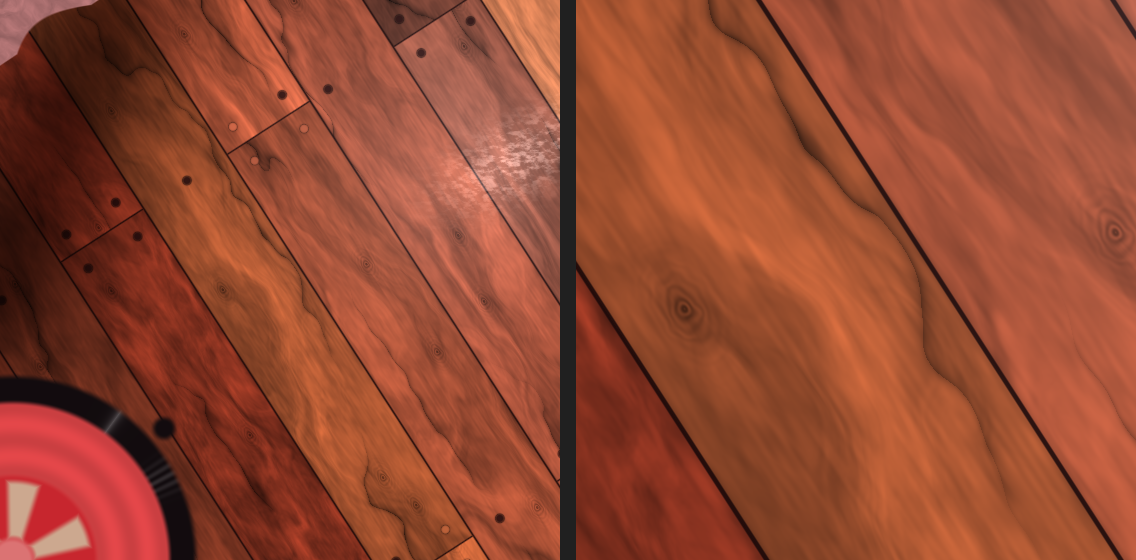
Left, the full canvas; right, a detail of the centre.
This texture is drawn by a Shadertoy shader. Its source:

```glsl
const float PLANK_WIDTH = 0.177;
const float PLANK_LENGTH = 1.62;

// Base tone of each row of planks, left to right
const vec3 ROW_TONE[8] = vec3[8](
    vec3(0.42, 0.18, 0.12), vec3(0.47, 0.21, 0.14), vec3(0.47, 0.18, 0.12), vec3(0.62, 0.32, 0.19),
    vec3(0.59, 0.29, 0.20), vec3(0.60, 0.30, 0.22), vec3(0.54, 0.30, 0.24), vec3(0.72, 0.43, 0.29));

float hash(vec2 p) {
    vec3 q = fract(p.xyx * 0.1031);
    q += dot(q, q.yzx + 33.33);
    return fract((q.x + q.y) * q.z);
}

float noise(vec2 p) {
    vec2 i = floor(p), f = fract(p);
    f = f * f * (3.0 - 2.0 * f);
    return mix(mix(hash(i), hash(i + vec2(1, 0)), f.x),
               mix(hash(i + vec2(0, 1)), hash(i + vec2(1, 1)), f.x), f.y);
}

float fbm(vec2 p) {
    float sum = 0.0, amp = 0.53;
    for (int i = 0; i < 4; i++) {
        sum += amp * noise(p);
        p = p * 2.03 + 17.7;
        amp *= 0.5;
    }
    return sum;
}

float segmentDistance(vec2 p, vec2 a, vec2 b) {
    vec2 d = b - a;
    return length(p - a - d * clamp(dot(p - a, d) / dot(d, d), 0.0, 1.0));
}

float fill(float d, float blur) { return 1.0 - smoothstep(-blur, blur, d); }

// Grain of one plank; q = (along, across)
vec3 grain(vec3 tone, vec2 q, float seed, float curly) {
    vec2 s = q + seed * vec2(37.3, 23.1);
    float warp = fbm(s * vec2(3.5, 9.0));
    float bands = fbm(vec2(s.x * 2.5, s.y * 34.0 + warp * 7.0));
    float fibres = noise(s * vec2(16.0, 330.0)) + noise(s * vec2(60.0, 210.0)) - 1.0;
    float curl = fbm(s * vec2(26.0, 60.0) + warp * 6.0) - 0.5;
    float light = 1.0 + 0.75 * (bands - 0.5) + 0.10 * fibres + (0.12 + 0.7 * curly) * curl;
    // Dark wandering vein with a soft stain on one side
    float vein = q.y / PLANK_WIDTH - 0.25 - 0.5 * seed + 1.1 * (fbm(s * vec2(4.0, 6.0)) - 0.5);
    float strength = smoothstep(0.35, 0.6, noise(s * vec2(5.0, 2.0)));
    light -= strength * (0.32 * exp(-abs(vein) * 50.0) + 0.2 * exp(-abs(vein) * 6.0) * step(0.0, vein));
    return pow(tone, vec3(1.0, 1.03, 1.05)) * light;
}

vec3 floorBoards(vec2 p, float px) {
    float along = dot(p, vec2(0.5432, 0.8396));
    float across = dot(p, vec2(0.8396, -0.5432)) - 0.0131;
    float row = floor(across / PLANK_WIDTH);
    float v = across - row * PLANK_WIDTH;
    bool odd = mod(row, 2.0) > 0.5;
    float u = along - (odd ? 0.452 : 1.262);
    float part = floor(u / PLANK_LENGTH);
    float joint = u - PLANK_LENGTH * round(u / PLANK_LENGTH);
    float side = min(v, PLANK_WIDTH - v);
    float seed = hash(vec2(row, part) + 41.0);

    vec3 tone = ROW_TONE[int(clamp(row + 3.0, 0.0, 7.0))];
    if (odd == (part < 0.0)) tone *= row > 2.0 ? 0.75 : 1.18;
    vec2 q = vec2(along, v);

    // Knots bend the grain around them
    float knotShade = 0.0;
    for (float i = 0.0; i < 4.0; i++) {
        vec2 key = vec2(row * 7.0 + i, part + 60.0);
        vec2 d = q - vec2(0.1 + 0.35 * (i + hash(key)), PLANK_WIDTH * (0.2 + 0.6 * hash(key + 9.0)));
        float r = length(d * vec2(0.6, 1.0));
        q.y += 0.5 * d.y * exp(-r * 60.0);
        knotShade += exp(-r * 130.0) * (0.5 + 0.25 * sin(r * 1400.0 + 4.0 * noise(d * 150.0)));
    }
    vec3 col = grain(tone, q, seed, row == -1.0 ? 0.8 : 0.1) * (1.0 - 0.7 * min(knotShade, 1.0));

    // Nail plugs in pairs at the ends, single ones midway
    float plug = length(vec2(abs(joint), side) - 0.036);
    float middle = length(vec2(0.81 - abs(joint), v - PLANK_WIDTH * mix(0.2, 0.6, seed)));
    float pale = step(0.6, hash(vec2(row * 4.0 + sign(joint), step(v, PLANK_WIDTH * 0.5)) + 80.0));
    vec3 plugTone = mix(vec3(0.14, 0.05, 0.05), tone * 1.15, pale * step(plug, middle));
    float plugDist = min(plug, middle);
    col = mix(col, plugTone, 0.9 * fill(plugDist - 0.0075, 0.0012 + px));
    col *= 1.0 - 0.4 * exp(-abs(plugDist - 0.008) * 900.0);

    // Seams
    col *= 1.0 - 0.25 * exp(-side * 350.0);
    float seam = max(fill(side - 0.0014, px), fill(abs(joint) - 0.0012, px));
    return mix(col, vec3(0.10, 0.03, 0.03), 0.9 * seam);
}

// Spoked red wheel over a dark tyre; color and coverage
void wheel(inout vec3 col, vec2 p) {
    vec2 c = p - vec2(0.022, 1.0);
    float r = length(c), angle = atan(-c.y, c.x);
    float tyre = min(r - 0.328, length(p - vec2(0.293, 0.765)) - 0.019);
    float ribs = smoothstep(0.16, 0.0, abs(angle - 0.5)) * (0.5 + 0.5 * sin(angle * 130.0));
    vec3 rubber = vec3(0.07, 0.045, 0.055) + 0.12 * ribs + 0.25 * exp(-abs(angle - 0.94) * 50.0);
    col = mix(col, rubber, fill(tyre, 0.007));

    vec3 red = vec3(0.87, 0.27, 0.28) * (0.97 + 0.06 * sin(r * 110.0));
    red = mix(red, vec3(0.78, 0.15, 0.18), fill(r - 0.15, 0.006));
    float spokeAngle = mod(angle - 0.38 + 0.5236, 1.0472) - 0.5236;
    float spoke = max(abs(spokeAngle) * r - 0.006 - 0.16 * r, abs(r - 0.09) - 0.05);
    red = mix(red, vec3(0.80, 0.66, 0.56), fill(spoke, 0.007));
    red = mix(red, vec3(0.86, 0.45, 0.45), fill(r - 0.038, 0.008));
    col = mix(col, red, fill(r - 0.281, 0.006));
}

void mainImage(out vec4 fragColor, in vec2 fragCoord) {
    float px = 1.0 / iResolution.y;
    vec2 p = vec2(fragCoord.x, iResolution.y - fragCoord.y) * px;
    vec3 col = floorBoards(p, px);

    // Shadow on the left, soft haze and scuffed glare on the right
    float shadow = segmentDistance(p, vec2(0.0, 0.5), vec2(0.18, 0.05));
    col *= 1.0 - vec3(0.62, 0.70, 0.74) * exp(-shadow * shadow / 0.028);
    vec2 h = p - vec2(0.80, 0.30);
    col += vec3(0.09, 0.10, 0.11) * exp(-dot(h, h) / 0.07);
    vec2 g = mat2(0.88, 0.47, -0.47, 0.88) * (p - vec2(0.93, 0.28));
    float scuff = smoothstep(0.35, 0.75, fbm(p * vec2(90.0, 160.0)));
    col += vec3(0.26, 0.25, 0.25) * (0.25 + scuff) * exp(-dot(g * g, vec2(60.0, 320.0)));
    col *= 1.06;

    // Pale cloth in the corner
    float cloth = max((p.x + 0.005) * (p.y + 0.015) * 12.0 - 0.048, max(p.y - 0.147 + p.x * 0.2, p.x - 0.176 + 1.5 * p.y));
    float weave = fbm(p * 45.0 + 3.0 * fbm(p * 20.0));
    col = mix(col, vec3(0.66, 0.43, 0.43) * (0.75 + 0.45 * weave), fill(cloth, 0.003));

    wheel(col, p);
    fragColor = vec4(clamp(col, 0.0, 1.0), 1.0);
}
```
